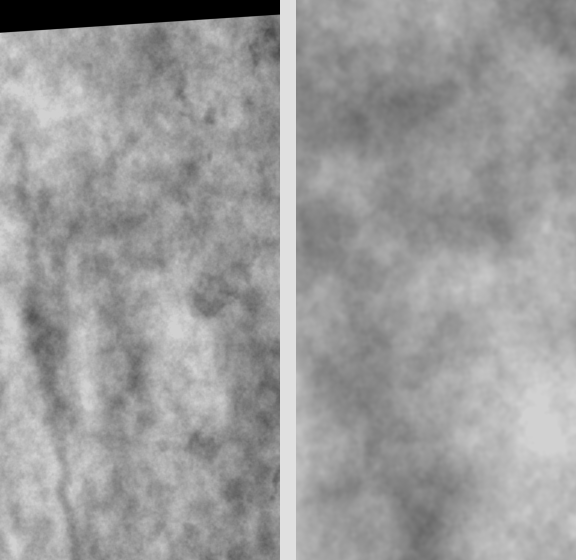
Left: the whole. Right: its middle third, enlarged.
A WebGL 2 fragment shader for this texture:

```glsl
#version 300 es
precision highp float;
// Grey, cloudy mottled surface below a slanted black margin.
// Broad soft light and dark zones are combined with a curved dark furrow,
// stretched noise for streaks, and fractal noise for blotches and grain.

#define BASE_TONE 0.635
#define CLOUD_AMOUNT 0.34
#define MOTTLE_AMOUNT 0.30
#define GRAIN_AMOUNT 0.11
#define STREAK_AMOUNT 0.20
#define BLOTCH_DEPTH 0.13
#define FURROW_DEPTH 0.22
#define EDGE_LEFT 1.883
#define EDGE_RISE 0.065

uniform vec2 u_resolution;
out vec4 outColor;

float hash(vec2 cell) {
    vec3 q = fract(vec3(cell.xyx) * 0.1031);
    q += dot(q, q.yzx + 33.33);
    return fract((q.x + q.y) * q.z);
}

float valueNoise(vec2 p) {
    vec2 cell = floor(p);
    vec2 f = fract(p);
    f = f * f * (3.0 - 2.0 * f);
    float low = mix(hash(cell), hash(cell + vec2(1.0, 0.0)), f.x);
    float high = mix(hash(cell + vec2(0.0, 1.0)), hash(cell + 1.0), f.x);
    return mix(low, high, f.y);
}

// Fractal noise centred on zero
float fbm(vec2 p, int octaves) {
    float sum = 0.0;
    float weight = 0.5;
    for (int i = 0; i < octaves; i++) {
        sum += weight * (valueNoise(p) - 0.5);
        p = mat2(1.6, 1.2, -1.2, 1.6) * p + 17.3;
        weight *= 0.55;
    }
    return sum;
}

// Soft elliptical zone, 1 at its centre
float zone(vec2 p, vec2 centre, vec2 radius) {
    vec2 d = (p - centre) / radius;
    return exp(-dot(d, d));
}

// Large areas of light and shade
float broadTone(vec2 p) {
    float tone = BASE_TONE + 0.04 - 0.09 * smoothstep(0.2, 1.0, p.x);
    tone -= 0.20 * zone(p, vec2(0.57, 1.80), vec2(0.11, 0.20));
    tone -= 0.08 * zone(p, vec2(0.57, 1.84), vec2(0.025, 0.12));
    tone -= 0.12 * zone(p, vec2(1.00, 1.55), vec2(0.22, 0.50));
    tone -= 0.12 * zone(p, vec2(0.43, 0.95), vec2(0.12, 0.42));
    tone -= 0.11 * zone(p, vec2(0.45, 0.25), vec2(0.13, 0.32));
    tone -= 0.08 * zone(p, vec2(0.95, 0.40), vec2(0.12, 0.35));
    tone -= 0.09 * zone(p, vec2(0.85, 0.02 + 0.25 * (p.x - 0.85)), vec2(0.25, 0.06));
    tone += 0.09 * zone(p, vec2(0.30, 0.62), vec2(0.06, 0.32));
    tone += 0.06 * zone(p, vec2(0.32, 1.60), vec2(0.14, 0.35));
    tone += 0.08 * zone(p, vec2(0.64, 0.75), vec2(0.13, 0.32));
    tone += 0.05 * zone(p, vec2(0.03, 0.80), vec2(0.09, 0.70));
    return tone;
}

// Dark furrow bending to the right as it descends
float furrow(vec2 p, float bend) {
    float centre = 0.285 - 0.18 * p.y + 0.025 * p.y * p.y;
    float belly = zone(p, vec2(p.x, 0.76), vec2(1.0, 0.25));
    float width = 0.022 + 0.034 * belly;
    float d = (p.x - centre + bend) / width;
    float fade = 1.0 - smoothstep(1.40, 1.70, p.y);
    return exp(-d * d) * fade * (0.65 + 0.35 * belly);
}

void main() {
    vec2 p = gl_FragCoord.xy / u_resolution.x;
    vec2 warp = vec2(fbm(p * 9.0, 3), fbm(p * 9.0 + 41.0, 3));
    vec2 q = p + 0.05 * warp;

    // Zones, clouds, mottling and fine grain
    float tone = broadTone(q);
    tone += CLOUD_AMOUNT * fbm(q * vec2(5.0, 3.2) + 7.0, 3);
    tone += MOTTLE_AMOUNT * fbm(p * vec2(19.0, 16.0) + 23.0, 4);
    tone += GRAIN_AMOUNT * fbm(p * 95.0, 2);

    // Long streaks leaning with the furrow, strongest to the left and below
    float lean = 0.15 * p.y - 0.02 * p.y * p.y;
    float streak = fbm(vec2((q.x + lean) * 15.0, p.y * 1.5), 2);
    tone += STREAK_AMOUNT * streak * (1.0 - 0.65 * smoothstep(0.3, 0.9, p.x));

    // Scattered dark blotches, denser on the right
    float blotch = smoothstep(0.06, 0.26, fbm(q * vec2(12.0, 10.0) + 61.0, 3));
    tone -= BLOTCH_DEPTH * blotch * smoothstep(0.2, 0.9, p.x);
    tone -= FURROW_DEPTH * furrow(q, 0.02 * warp.x);

    // Slanted black margin along the top
    float edge = EDGE_LEFT + EDGE_RISE * p.x;
    float soft = 0.75 / u_resolution.x;
    tone = clamp(tone, 0.2, 0.82) * (1.0 - smoothstep(edge - soft, edge + soft, p.y));
    outColor = vec4(vec3(tone), 1.0);
}
```
